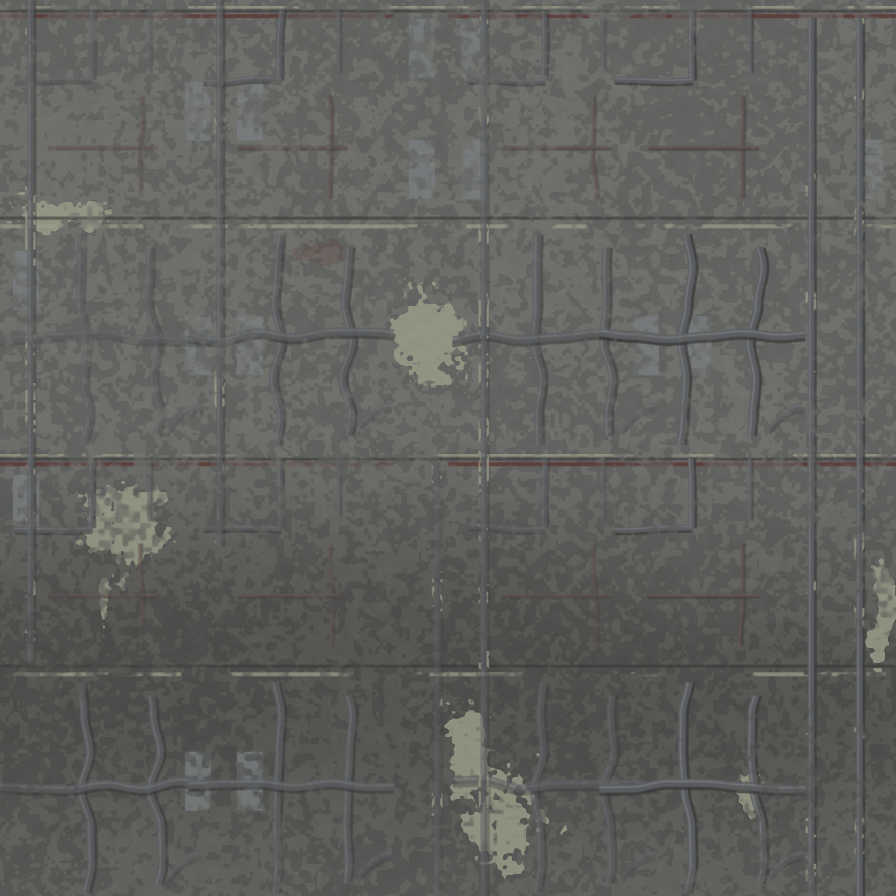
A three.js fragment shader for this texture:

```glsl
// Worn concrete wall: four columns by four rows of panels with exposed steel rods.
// Two row types alternate (hooked rods, wavy rods); value noise adds mottling,
// flaked paint, rust and fading.
varying vec2 vUv;

const float EDGE = 0.0011;
const vec3 CONCRETE_DARK = vec3(0.385, 0.39, 0.38);
const vec3 CONCRETE_LIGHT = vec3(0.45, 0.45, 0.43);
const vec3 STEEL = vec3(0.36, 0.37, 0.385);
const vec3 SHADOW = vec3(0.22, 0.215, 0.215);
const vec3 RUST = vec3(0.36, 0.22, 0.21);
const vec3 PAINT = vec3(0.60, 0.61, 0.53);
const vec3 PANE = vec3(0.48, 0.50, 0.51);
const vec4 COLUMN_STARTS = vec4(0.034, 0.245, 0.540, 0.704);

float hash(vec2 p) {
  vec3 q = fract(p.xyx * vec3(0.1031, 0.1030, 0.0973));
  q += dot(q, q.yzx + 33.33);
  return fract((q.x + q.y) * q.z);
}

float noise(vec2 p) {
  vec2 i = floor(p), f = fract(p);
  f = f * f * (3.0 - 2.0 * f);
  float a = mix(hash(i), hash(i + vec2(1.0, 0.0)), f.x);
  float b = mix(hash(i + vec2(0.0, 1.0)), hash(i + 1.0), f.x);
  return mix(a, b, f.y);
}

float fbm(vec2 p) {
  float sum = 0.0, gain = 0.53;
  for (int i = 0; i < 4; i++) {
    sum += gain * noise(p);
    p = p * 2.03 + 17.3;
    gain *= 0.5;
  }
  return sum;
}

float span(float v, float a, float b) {
  return smoothstep(a - EDGE, a + EDGE, v) * (1.0 - smoothstep(b - EDGE, b + EDGE, v));
}

float band(float v, float center, float reach) {
  return span(v, center - reach, center + reach);
}

// Rounded rod with a glint and a dark gap on one side
vec3 rod(vec3 col, float across, float reach, float radius, vec3 tint, float strength) {
  float gap = band(across, radius, radius * 0.8) * reach;
  float glint = band(across, -0.35 * radius, 0.25 * radius);
  col = mix(col, SHADOW, gap * strength * 0.75);
  float body = band(across, 0.0, radius) * reach;
  return mix(col, tint + 0.09 * glint * strength, body * (0.25 + 0.7 * strength));
}

// Tall bar with flecks of paint along its sides
vec3 bar(vec3 col, vec2 p, float x, float top, float bottom, float strength) {
  float reach = span(p.y, top, bottom);
  float side = band(abs(p.x - x), 0.0045, 0.0013) * reach;
  float fleck = noise(vec2(x * 91.0, p.y * 38.0)) * 0.7 + noise(p * 210.0) * 0.3;
  col = rod(col, p.x - x, reach, 0.0037, STEEL, strength);
  return mix(col, PAINT, side * smoothstep(0.68, 0.76, fleck) * 0.8);
}

// Two panes astride a quarter line
float panes(vec2 p, float quarter, float y) {
  return band(abs(p.x - quarter * 0.25), 0.029, 0.0145) * band(p.y, y, 0.033);
}

float flake(vec2 p, float ragged, float x, float y, float w, float h) {
  return 1.0 - smoothstep(0.82, 0.92, length((p - vec2(x, y)) / vec2(w, h)) + ragged);
}

vec3 concrete(vec2 p) {
  float grain = noise(p * 115.0) * 0.6 + noise(p * 235.0 + 9.0) * 0.4;
  float blot = smoothstep(0.46, 0.54, grain + (fbm(p * vec2(5.0, 6.0)) - 0.5) * 0.5);
  float gloom = smoothstep(0.46, 0.72, p.y) * (1.0 - 0.45 * smoothstep(0.8, 1.0, p.y));
  gloom *= 1.0 - 0.45 * smoothstep(0.55, 0.8, p.x) * (1.0 - smoothstep(0.62, 0.76, p.y));
  vec3 col = mix(CONCRETE_DARK, CONCRETE_LIGHT, blot * 0.75);
  return col * (1.0 - 0.22 * gloom) + (fbm(p * 80.0) - 0.5) * 0.035;
}

// Seams: t runs down one pair of rows, 0 to 0.5
vec3 seams(vec3 col, vec2 p, float t) {
  float broken = smoothstep(0.4, 0.56, noise(p * vec2(22.0, 4.0)) * 0.7 + noise(p * 160.0) * 0.3);
  col = mix(col, SHADOW, 0.6 * max(band(t, 0.006, 0.0016), band(t, 0.237, 0.0018)));
  col = mix(col, PAINT, 0.75 * broken * max(band(t, 0.0015, 0.0016), band(t, 0.246, 0.0022)));
  return mix(col, RUST, (0.35 + 0.5 * broken) * (1.0 - span(p.x, 0.44, 0.5)) * band(t, 0.0115, 0.0023));
}

// Rods of one column; x is measured from the column start
vec3 columnRods(vec3 col, float x, float t, float seed, float k) {
  float bend = (noise(vec2(t * 24.0, seed)) - 0.5) * 0.015;
  float sag = (noise(vec2(x * 24.0, seed + 5.0)) - 0.5) * 0.011;
  vec3 rusty = mix(STEEL, RUST, 0.45);
  // Upper row: hooked rods and rusty crosses
  col = rod(col, x - 0.068 - bend * 0.2, span(t, 0.005, 0.083), 0.0033, STEEL, k);
  col = rod(col, x - 0.133, span(t, 0.005, 0.075), 0.0025, STEEL, k * 0.65);
  col = rod(col, t - 0.083 - sag * 0.4, span(x, -0.018, 0.069), 0.0033, STEEL, k);
  col = rod(col, x - 0.124 - bend * 0.4, span(t, 0.1, 0.215), 0.0021, rusty, k * 0.65);
  col = rod(col, t - 0.158, span(x, 0.02, 0.143), 0.0022, rusty, k * 0.8);
  // Lower row: wavy rods, long tie and short strut
  col = rod(col, x - 0.062 - bend, span(t, 0.255, 0.49), 0.0042, STEEL, k);
  col = rod(col, x - 0.14 - bend * 1.2, span(t, 0.27, 0.48), 0.0042, STEEL, k);
  col = rod(col, t - 0.369 - sag, span(x, -0.035, 0.195), 0.0045, STEEL, k);
  float strut = t - 0.447 - 18.0 * (x - 0.192) * (x - 0.192);
  return rod(col, strut * 0.7, span(x, 0.155, 0.192), 0.0032, STEEL, k * 0.6);
}

void main() {
  vec2 p = vec2(vUv.x, 1.0 - vUv.y);
  float rows = (p.y - 0.0065) * 2.0, t = fract(rows) * 0.5;
  vec3 ground = concrete(p), col = ground;
  // Panes
  float glass = panes(p, 1.0, 0.124) + panes(p, 1.0, 0.386) + panes(p, 1.0, 0.872)
    + panes(p, 2.0, 0.054) + panes(p, 2.0, 0.189) + panes(p, 0.0, 0.313)
    + panes(p, 0.0, 0.563) + panes(p, 3.0, 0.386) + panes(p, 4.0, 0.189);
  col = mix(col, PANE, glass * (0.25 + 0.5 * smoothstep(0.35, 0.6, noise(p * 130.0))));
  // Flaked paint
  float r = (fbm(p * 38.0) - 0.5) * 1.9 + (noise(p * 190.0) - 0.5) * 0.6;
  float paint = flake(p, r, 0.482, 0.371, 0.042, 0.05) + flake(p, r, 0.145, 0.592, 0.042, 0.05)
    + flake(p, r, 0.116, 0.67, 0.007, 0.05) + flake(p, r, 0.52, 0.83, 0.022, 0.065)
    + flake(p, r, 0.565, 0.91, 0.045, 0.045) + flake(p, r, 0.06, 0.24, 0.055, 0.018)
    + flake(p, r, 0.835, 0.89, 0.016, 0.02) + flake(p, r, 0.985, 0.68, 0.014, 0.06);
  col = mix(col, PAINT, min(paint, 1.0) * 0.85);
  col = mix(col, RUST, 0.25 * flake(p, r, 0.36, 0.28, 0.035, 0.015));
  // Seams, rods and tall bars
  col = seams(col, p, t);
  for (int i = 0; i < 4; i++) {
    float seed = float(i) * 7.0 + floor(rows) * 3.0 + 9.0;
    float k = i == 3 ? 0.95 : 0.4 + 0.35 * hash(vec2(seed, 4.0));
    col = columnRods(col, p.x - COLUMN_STARTS[i], t, seed, k);
  }
  col = bar(col, p, 0.034, 0.0, 0.74, 0.65);
  col = bar(col, p, 0.245, 0.0, 0.61, 0.6);
  col = bar(col, p, 0.488, 0.52, 1.0, 0.3);
  col = bar(col, p, 0.54, 0.0, 1.0, 0.45);
  col = bar(col, p, 0.905, 0.02, 1.0, 0.9);
  col = bar(col, p, 0.959, 0.02, 1.0, 0.9);
  // Uneven dust
  float dust = smoothstep(0.48, 0.66, fbm(p * 7.0 + 3.0) * 0.6 + noise(p * 150.0) * 0.4);
  gl_FragColor = vec4(mix(col, ground, dust * 0.6), 1.0);
}
```
